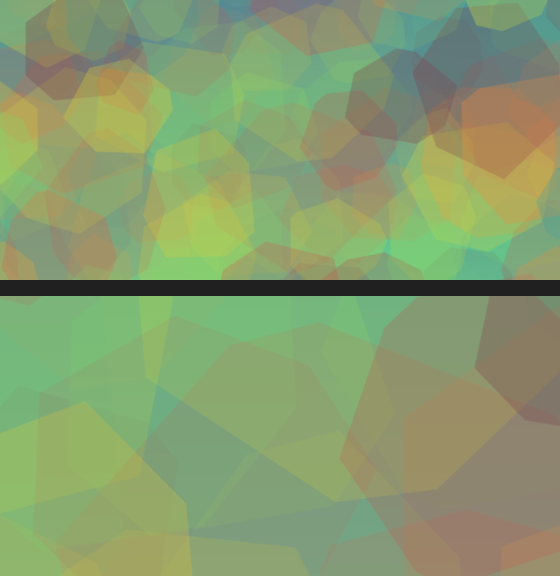
Top: the whole. Bottom: its middle third, enlarged.
This background is drawn by a Shadertoy shader. Its source:

```glsl
const float TAU = 6.2831853;

float hash(uint n) {
    n = (n ^ 61u) ^ (n >> 16);
    n *= 9u;
    n ^= n >> 4;
    n *= 668265261u;
    n ^= n >> 15;
    return float(n & 65535u) / 65536.0;
}

vec2 gradientAt(vec2 cell) {
    ivec2 c = ivec2(cell) + 64;
    float angle = TAU * hash(uint(c.x * 157 + c.y * 911));
    return vec2(cos(angle), sin(angle));
}

float gradientNoise(vec2 p) {
    vec2 cell = floor(p), f = p - cell;
    vec2 u = f * f * f * (f * (f * 6.0 - 15.0) + 10.0);
    vec2 e = vec2(1.0, 0.0);
    float low = mix(dot(gradientAt(cell), f), dot(gradientAt(cell + e), f - e), u.x);
    float high = mix(dot(gradientAt(cell + e.yx), f - e.yx),
                     dot(gradientAt(cell + 1.0), f - 1.0), u.x);
    return mix(low, high, u.y);
}

// Cyclic palette: red, orange, lime, green, teal, plum
vec3 glassTint(float t) {
    vec3 tints[6] = vec3[6](
        vec3(0.82, 0.28, 0.29), vec3(0.93, 0.55, 0.24), vec3(0.83, 0.87, 0.24),
        vec3(0.48, 0.84, 0.42), vec3(0.27, 0.62, 0.60), vec3(0.48, 0.27, 0.31));
    float s = fract(t) * 6.0;
    int i = int(s) % 6;
    return mix(tints[i], tints[(i + 1) % 6], smoothstep(0.5, 1.0, fract(s)));
}

// Convex polygon as an intersection of unevenly turned half planes
float irregularPolygon(vec2 p, float radius, uint seed) {
    float sides = 7.0 + floor(3.0 * hash(seed));
    float turn = TAU * hash(seed + 1u);
    float d = -1.0;
    for (float k = 0.0; k < sides; k++) {
        uint edge = seed + 2u + 2u * uint(k);
        float angle = turn + TAU * (k + 0.45 * hash(edge)) / sides;
        float reach = radius * mix(0.82, 1.0, hash(edge + 1u));
        d = max(d, dot(p, vec2(cos(angle), sin(angle))) - reach);
    }
    return d;
}

void mainImage(out vec4 fragColor, in vec2 fragCoord) {
    vec2 p = fragCoord / iResolution.y;
    float aspect = iResolution.x / iResolution.y;
    float pixel = 1.0 / iResolution.y;

    // Mint to blue backdrop
    vec3 color = mix(vec3(0.38, 0.78, 0.57), vec3(0.32, 0.55, 0.60), p.y);

    // Translucent panes, evenly scattered and stacked
    for (int i = 0; i < 96; i++) {
        uint seed = uint(i) * 37u + 1009u;
        vec2 spread = fract(float(i) * vec2(0.7549, 0.5698) + 0.31);
        vec2 center = spread * vec2(aspect + 0.3, 1.3) - 0.15;
        float radius = mix(0.13, 0.31, hash(seed + 30u));
        vec2 q = p - center;
        if (dot(q, q) > 4.0 * radius * radius) continue;

        q.x *= mix(0.9, 1.35, pow(hash(seed + 31u), 2.0));
        float d = irregularPolygon(q, radius, seed);
        float opacity = mix(0.06, 0.34, hash(seed + 32u));

        // Nearby panes lean towards related tints
        float tone = 0.85 * fract(float(i) * 0.618) + 0.5 * gradientNoise(center * 1.6) - 0.06;
        color = mix(color, glassTint(tone), opacity * smoothstep(pixel, -pixel, d));
    }

    fragColor = vec4(color, 1.0);
}
```
